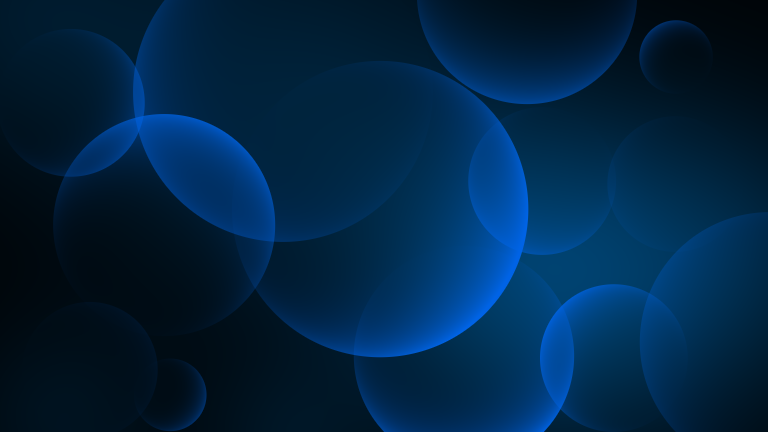
Reproduce this background procedurally as a Shadertoy shader.

```glsl
// Translucent blue discs with one-sided inner glows over a dark teal haze.

#define RIM_COLOR   vec3(0.0, 0.39, 0.90)
#define HAZE_COLOR  vec3(0.0, 0.59, 1.00)
#define BASE_COLOR  vec3(0.0, 0.010, 0.018)
#define GLOW_SHIFT  0.5
#define GLOW_POWER  4.3
#define EDGE_POWER  14.0
#define EDGE_LEVEL  0.22

const int DISCS = 13;
const int HAZES = 6;

// Disc centre and radius, in units of the canvas height.
const vec3 disc[DISCS] = vec3[](
    vec3(0.164, 0.762, 0.171), vec3(0.655, 0.787, 0.347),
    vec3(0.380, 0.479, 0.257), vec3(1.563, 0.574, 0.157),
    vec3(1.220, 1.014, 0.255), vec3(1.565, 0.868, 0.085),
    vec3(1.255, 0.581, 0.171), vec3(1.074, 0.176, 0.255),
    vec3(1.421, 0.171, 0.171), vec3(1.782, 0.208, 0.301),
    vec3(0.394, 0.086, 0.084), vec3(0.208, 0.144, 0.157),
    vec3(0.880, 0.516, 0.343));

// Direction of each disc's glow in radians, and its strength.
const vec2 light[DISCS] = vec2[](
    vec2(-0.35, 0.42), vec2(3.65, 0.40), vec2(1.10, 0.68), vec2(3.30, 0.09),
    vec2(-1.57, 0.46), vec2(2.20, 0.38), vec2(4.10, 0.46), vec2(-1.25, 0.88),
    vec2(2.55, 0.72), vec2(2.80, 0.23), vec2(-0.50, 0.36), vec2(0.50, 0.08),
    vec2(-0.55, 0.92));

// Haze centre, spread and level.
const vec4 haze[HAZES] = vec4[](
    vec4(1.25, 0.36, 0.29, 0.38), vec4(0.66, 0.76, 0.33, 0.19),
    vec4(0.05, 0.98, 0.24, 0.13), vec4(0.14, 0.03, 0.17, 0.10),
    vec4(1.72, 0.40, 0.24, 0.17), vec4(0.66, -0.04, 0.14, 0.10));

vec3 background(vec2 p) {
    float level = 0.0;
    for (int i = 0; i < HAZES; i++) {
        vec2 q = (p - haze[i].xy) / haze[i].z;
        level += haze[i].w * exp(-0.5 * dot(q, q));
    }
    return BASE_COLOR + HAZE_COLOR * level;
}

// Opacity of a unit disc that brightens towards the given direction.
float innerGlow(vec2 q, vec2 dir) {
    float broad = pow(length(q + GLOW_SHIFT * dir) / (1.0 + GLOW_SHIFT), GLOW_POWER);
    float facing = clamp(0.6 + 0.6 * dot(q, dir), 0.0, 1.0);
    return broad + EDGE_LEVEL * facing * pow(length(q), EDGE_POWER);
}

void mainImage(out vec4 fragColor, in vec2 fragCoord) {
    vec2 p = fragCoord / iResolution.y;
    vec3 color = background(p);

    // Layer the discs, each with a smoothed outline.
    for (int i = 0; i < DISCS; i++) {
        vec2 q = (p - disc[i].xy) / disc[i].z;
        float edge = (length(q) - 1.0) * disc[i].z * iResolution.y;
        float cover = clamp(0.5 - edge, 0.0, 1.0);
        vec2 dir = vec2(cos(light[i].x), sin(light[i].x));
        float alpha = min(light[i].y * innerGlow(q, dir), 1.0);
        color = mix(color, RIM_COLOR, cover * alpha);
    }
    fragColor = vec4(color, 1.0);
}
```
